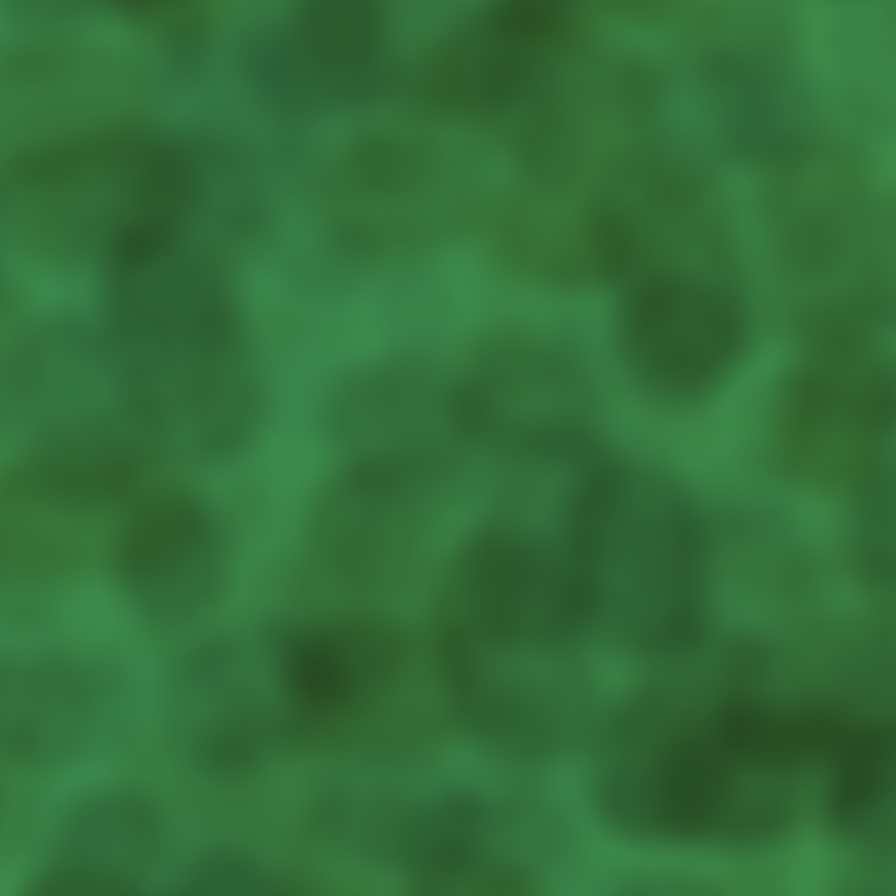
Write a WebGL 2 fragment shader that draws this texture.

```glsl
#version 300 es
precision highp float;
// Soft, blurred green foliage: overlapping translucent rounded blobs over bright green.

uniform vec2 u_resolution;
out vec4 fragColor;

const float LARGE_CELLS = 6.2;  // large blobs per canvas side
const float SMALL_CELLS = 10.5; // small blobs per canvas side
const vec3 BRIGHT_GREEN = vec3(0.235, 0.545, 0.296);
const vec3 OLIVE_FILTER = vec3(0.90, 0.80, 0.65);
const vec3 TEAL_FILTER = vec3(0.81, 0.79, 0.82);

float hash(vec2 p, float seed) {
    return fract(sin(dot(p, vec2(127.1, 311.7)) + seed * 74.7) * 43758.5453);
}

float valueNoise(vec2 p, float seed) {
    vec2 cell = floor(p);
    vec2 f = fract(p);
    f = f * f * f * (f * (f * 6.0 - 15.0) + 10.0);
    float low = mix(hash(cell, seed), hash(cell + vec2(1.0, 0.0), seed), f.x);
    float high = mix(hash(cell + vec2(0.0, 1.0), seed), hash(cell + 1.0, seed), f.x);
    return mix(low, high, f.y);
}

float capsuleDistance(vec2 p, vec2 halfAxis, float radius) {
    float along = dot(p, halfAxis) / max(dot(halfAxis, halfAxis), 1e-4);
    return length(p - halfAxis * clamp(along, -1.0, 1.0)) - radius;
}

// Light passed by the blob that belongs to one cell
vec3 blobFilter(vec2 p, vec2 cell, float seed, float softness, float strength) {
    vec2 jitter = vec2(hash(cell, seed + 1.0), hash(cell, seed + 2.0)) - 0.5;
    vec2 center = cell + 0.5 + 0.75 * jitter;

    // Mostly upright or level, with some tilt
    float quarter = floor(2.0 * hash(cell, seed + 3.0)) * 1.5708;
    float angle = quarter + 0.9 * (hash(cell, seed + 4.0) - 0.5);
    float halfLength = mix(0.05, 0.42, hash(cell, seed + 5.0));
    float radius = mix(0.36, 0.52, hash(cell, seed + 6.0));

    vec2 halfAxis = halfLength * vec2(cos(angle), sin(angle));
    float d = capsuleDistance(p - center, halfAxis, radius);
    float coverage = 1.0 - smoothstep(-softness, softness, d);
    float density = strength * mix(0.7, 1.3, hash(cell, seed + 7.0));
    vec3 tint = mix(TEAL_FILTER, OLIVE_FILTER, hash(cell, seed + 8.0));
    return mix(vec3(1.0), tint, coverage * density);
}

// Product of all blobs that can reach the point
vec3 layeredBlobs(vec2 p, float seed, float softness, float strength) {
    vec2 home = floor(p);
    vec3 light = vec3(1.0);
    for (int y = -2; y <= 2; y++) {
        for (int x = -2; x <= 2; x++) {
            light *= blobFilter(p, home + vec2(x, y), seed, softness, strength);
        }
    }
    return light;
}

void main() {
    vec2 uv = gl_FragCoord.xy / min(u_resolution.x, u_resolution.y);
    vec3 color = BRIGHT_GREEN;
    color *= layeredBlobs(uv * LARGE_CELLS, 0.0, 0.18, 0.70);
    color *= layeredBlobs(uv * SMALL_CELLS + 3.7, 20.0, 0.24, 0.28);

    // Broad drift in warmth
    float warmth = valueNoise(uv * 4.5 + 7.3, 10.0) - 0.5;
    color *= 1.0 + warmth * vec3(0.06, 0.0, -0.10);

    fragColor = vec4(color, 1.0);
}
```
